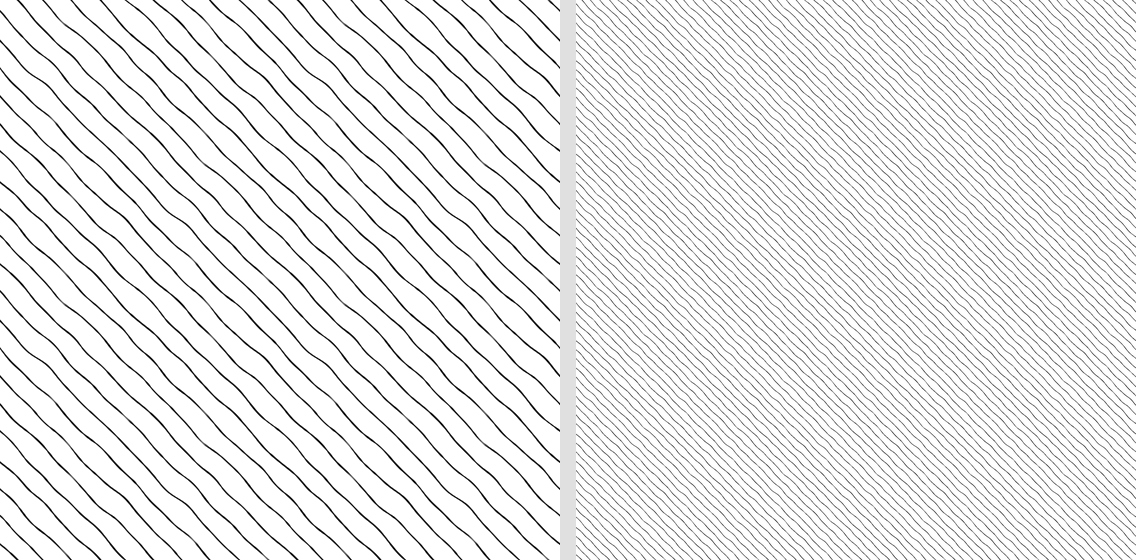
Left, the tile; right, the same tile 3 across and 3 down.
Write a Shadertoy shader that draws this pattern.

```glsl
// Thin hand-drawn diagonal ink lines on white, falling from left to right.
// Each line is a distance to a centre bent by a few wrapped harmonics; ten
// different lines make a diagonal square cell that repeats without a seam.

const float LINES = 20.0;         // lines crossing each canvas edge
const float CELL_LINES = 10.0;    // distinct lines before the set repeats
const float CELLS_ALONG = 2.0;    // wobble periods per canvas edge
const float OFFSET = 0.54;        // position of the first line, in spacings
const float WOBBLE = 0.062;       // bend strength, in spacings
const float LINE_WIDTH = 0.0026;  // in canvas units
const float ROUGHNESS = 0.22;     // relative change of line width
const float WEAR = 0.35;          // ink lost in the worn spots
const float WEAR_LENGTH = 0.045;  // half length of a worn spot, in periods
const vec3 PAPER = vec3(1.0);
const vec3 INK = vec3(0.02);
const float TAU = 6.2831853;

float hash(vec2 p) {
    return fract(sin(dot(p, vec2(127.1, 311.7))) * 43758.5453);
}

// Value noise along a line, wrapping after a whole number of steps
float wrapNoise(float t, float steps, float id) {
    float x = fract(t) * steps;
    float i = floor(x);
    float f = x - i;
    float a = hash(vec2(i, id + 31.0));
    float b = hash(vec2(mod(i + 1.0, steps), id + 31.0));
    return mix(a, b, f * f * (3.0 - 2.0 * f));
}

// Sideways bend of one line, periodic in t
float bend(float t, float id) {
    float sum = 0.0;
    for (int k = 1; k <= 6; k++) {
        float n = float(k);
        float strength = (k == 1 ? 0.5 : 2.0 / n) * mix(0.6, 1.2, hash(vec2(id, n + 7.0)));
        sum += strength / max(1.0, 0.4 * n) * sin(TAU * (n * t + hash(vec2(id, n))));
    }
    return WOBBLE * sum;
}

// Amount of ink remaining, with a faded spot on about half of the lines
float inkLeft(float t, float id) {
    float centre = hash(vec2(id, 53.0));
    float away = abs(fract(t - centre + 0.5) - 0.5);
    float spot = 1.0 - smoothstep(0.0, WEAR_LENGTH, away);
    return 1.0 - WEAR * spot * step(0.5, hash(vec2(id, 71.0)));
}

void mainImage(out vec4 fragColor, in vec2 fragCoord) {
    vec2 uv = fragCoord / iResolution.xy;
    float pixel = 1.0 / min(iResolution.x, iResolution.y);

    // Coordinates across and along the lines
    float across = (uv.x + uv.y) * LINES - OFFSET;
    float along = (uv.x - uv.y) * CELLS_ALONG;
    float nearest = floor(across + 0.5);
    float id = mod(nearest, CELL_LINES);

    // Distance to the bent centre, in canvas units
    float dist = abs(across - nearest - bend(along, id)) / (LINES * sqrt(2.0));

    // Slightly uneven stroke with an antialiased edge
    float rough = 1.0 + ROUGHNESS * (2.0 * wrapNoise(along, 40.0, id) - 1.0);
    float halfWidth = 0.5 * LINE_WIDTH * rough;
    float coverage = clamp((halfWidth - dist) / pixel + 0.5, 0.0, 1.0);

    fragColor = vec4(mix(PAPER, INK, coverage * inkLeft(along, id)), 1.0);
}
```
